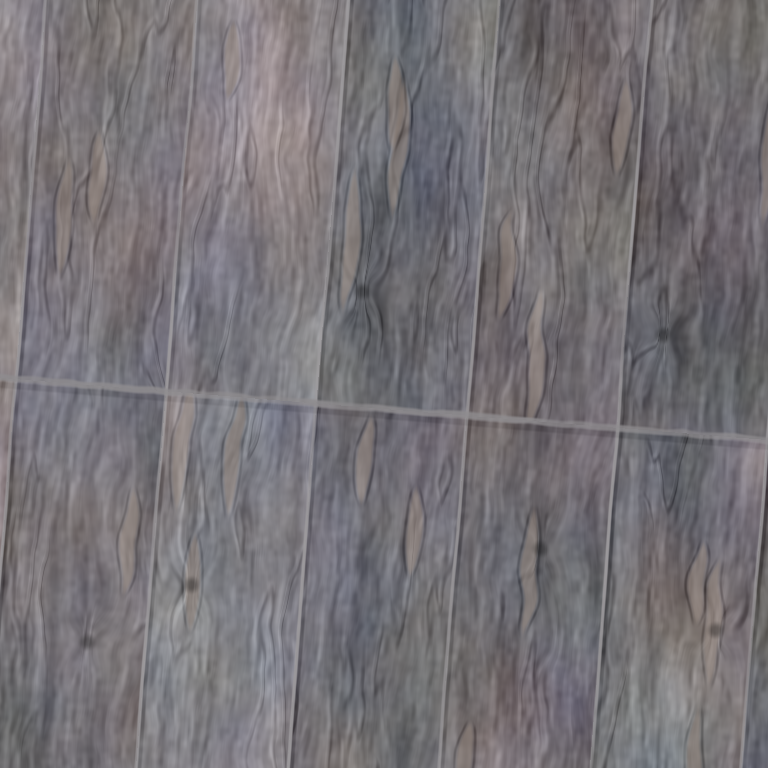
Give the GLSL for this texture, as a Shadertoy shader.

```glsl
// Weathered wooden planks: slightly leaning columns cut by one tilted cross joint.
// Each plank gets its own hashed tone, embossed stretched-noise grain, wavy cracks,
// pale slivers and an occasional knot; thin light joints are laid on top.

float hash(vec2 p) {
    vec3 q = fract(p.xyx * vec3(0.1031, 0.1030, 0.0973));
    q += dot(q, q.yzx + 33.33);
    return fract((q.x + q.y) * q.z);
}

float noise(vec2 p) {
    vec2 i = floor(p), f = fract(p);
    f = f * f * (3.0 - 2.0 * f);
    return mix(mix(hash(i), hash(i + vec2(1, 0)), f.x),
               mix(hash(i + vec2(0, 1)), hash(i + vec2(1, 1)), f.x), f.y);
}

float fbm(vec2 p) {
    float sum = 0.0, amp = 0.5;
    for (int i = 0; i < 4; i++) {
        sum += amp * noise(p);
        p = p * 2.03 + 17.3;
        amp *= 0.5;
    }
    return sum / 0.9375;
}

// Height of the wood surface: long fibres, short pores and meandering cracks
float woodHeight(vec2 q) {
    q.x += 0.035 * (fbm(q * vec2(9.0, 6.0)) - 0.5);
    float fibres = fbm(q * vec2(62.0, 8.0));
    float pores = noise(q * vec2(150.0, 48.0));
    float rings = abs(fract(6.0 * fbm(q * vec2(13.0, 2.2) + 40.0)) - 0.5);
    float cracks = (1.0 - smoothstep(0.0, 0.13, rings))
                 * smoothstep(0.42, 0.65, noise(q * vec2(14.0, 6.0) + 9.0));
    return fibres + 0.30 * pores - 0.28 * cracks;
}

void mainImage(out vec4 fragColor, in vec2 fragCoord) {
    vec2 p = fragCoord / iResolution.xy;

    // Plank layout: u counts columns, v is the height above the cross joint
    float u = (p.x - 0.08 * p.y + 0.02) / 0.197;
    float v = p.y + 0.081 * p.x - 0.508;
    vec2 plank = vec2(floor(u), step(0.0, v));
    float seed = hash(plank + 7.0);
    vec2 local = vec2(fract(u) * 0.197, v);
    vec2 q = local + 5.0 + seed * vec2(31.0, 17.0);

    // Knot: darkens its core and bends the grain around it
    vec2 toKnot = local - vec2(0.04 + 0.12 * hash(plank + 21.0),
                               (plank.y - 0.5) * (0.25 + 0.5 * hash(plank + 33.0)));
    float hasKnot = step(0.45, hash(plank + 51.0));
    float bend = hasKnot * exp(-dot(toKnot, toKnot) * 900.0);
    q.x += 0.018 * bend * sign(toKnot.x) * smoothstep(0.0, 0.01, abs(toKnot.x));

    // Plank tone: the second column is palest, the right side darkest
    float tone = 0.452 - 0.010 * (plank.x - 2.0)
               + 0.065 * exp(-3.0 * (plank.x - 1.0) * (plank.x - 1.0))
               + 0.03 * (seed - 0.5);
    vec3 color = tone * vec3(1.0, 0.975, 1.01);

    // Broad stains: mauve, tan and blue-grey
    vec2 stain = p * vec2(8.0, 5.0) + 3.0 * seed;
    color += vec3(0.050, -0.012, 0.008) * (fbm(stain + 3.0) - 0.45);
    color += vec3(0.055, 0.030, -0.045) * (fbm(stain * 1.3 + 29.0) - 0.5);
    color += vec3(-0.045, 0.0, 0.045) * (fbm(stain + 61.0) - 0.5);
    color += 0.20 * (fbm(stain * 1.2 + 83.0) - 0.5);

    // Grain: raw height plus relief lit from the side
    float height = woodHeight(q);
    float relief = height - woodHeight(q + vec2(0.0045, -0.003));
    color += vec3(1.0, 1.02, 1.03) * (0.17 * (height - 0.62) + 0.13 * relief);
    color += 0.045 * (noise(p * 125.0) - 0.5);

    // Pale pointed slivers with a dark rim
    for (int i = 0; i < 3; i++) {
        vec2 id = plank + 11.0 * float(i + 9);
        vec2 d = local - vec2(0.02 + 0.155 * hash(id),
                              (plank.y - 0.5) * (0.1 + 0.9 * hash(id + 3.0)));
        d.x += 0.012 * (noise(q * vec2(1.0, 24.0)) - 0.5);
        float along = d.y / (0.05 + 0.06 * hash(id + 5.0));
        float edge = abs(d.x) - 0.011 * (1.0 - along * along);
        float amount = step(0.4, hash(id + 8.0)) * (1.0 - smoothstep(0.7, 1.0, abs(along)));
        color -= 0.09 * amount * (1.0 - smoothstep(0.0, 0.003, abs(edge - 0.002)));
        color = mix(color, vec3(0.58, 0.53, 0.50) + 0.12 * (height - 0.62),
                    0.6 * amount * (1.0 - smoothstep(-0.004, 0.001, edge)));
    }
    color *= 1.0 - 0.32 * hasKnot * (1.0 - smoothstep(0.003, 0.014, length(toKnot)));

    // Column joints: a worn light thread with a shadow beside it
    float side = (fract(u + 0.5) - 0.5) * 0.197 + 0.003 * (noise(vec2(u, p.y * 9.0)) - 0.5);
    float wear = 0.45 + 0.5 * noise(vec2(floor(u + 0.5) * 7.0, p.y * 7.0));
    color -= 0.13 * wear * (1.0 - smoothstep(0.001, 0.004, abs(side - 0.0045)));
    color = mix(color, vec3(0.62, 0.61, 0.62),
                wear * (1.0 - smoothstep(0.0008, 0.0034, abs(side))));

    // Cross joint: broader, softer and patchy
    float cross = abs(v + 0.003 * (noise(p * 45.0) - 0.5));
    color -= 0.05 * (1.0 - smoothstep(0.002, 0.006, abs(v + 0.009)));
    color = mix(color, vec3(0.56, 0.55, 0.56),
                (0.5 + 0.4 * noise(p * 22.0)) * (1.0 - smoothstep(0.002, 0.0065, cross)));

    fragColor = vec4(clamp(color, 0.0, 1.0), 1.0);
}
```
